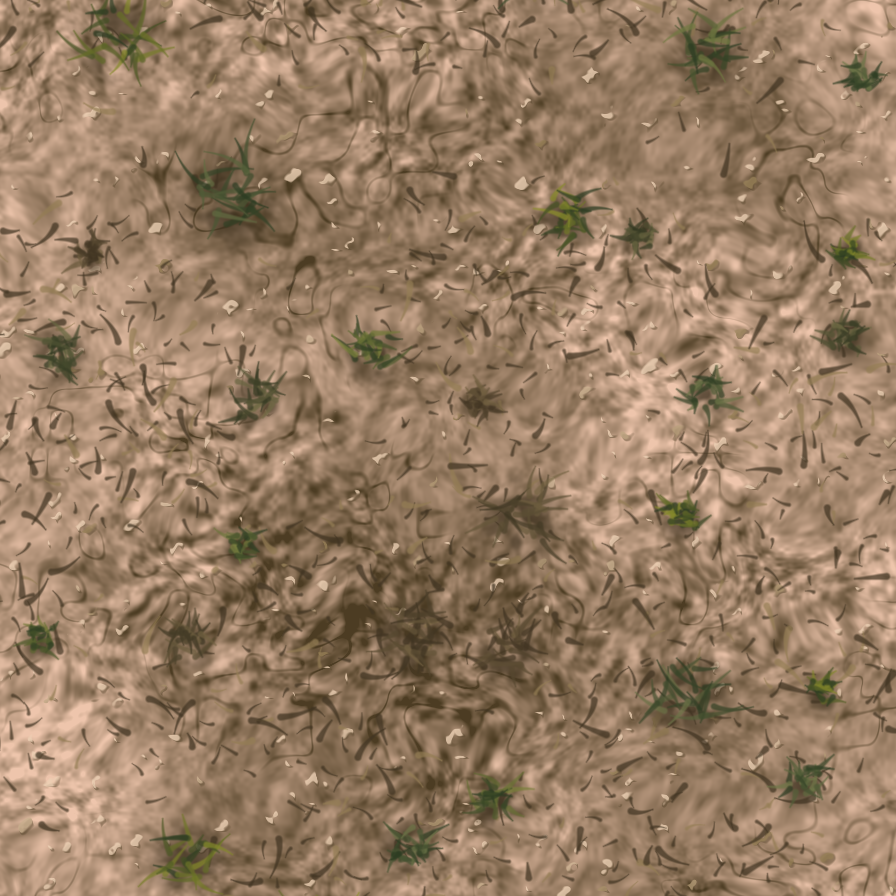
This texture is drawn by a WebGL 1 fragment shader. Its source:

```glsl
precision highp float;
// Dry sandy soil seen from above, with pebbles, plant litter and sparse grass.
// Layered noise sets the soil tone; jittered grids scatter curved strokes,
// stones and tufts, each tuft being a loop of bent tapering blades.

uniform vec2 u_resolution;

#define SOIL_LEVEL 0.59
#define PATCH_CONTRAST 1.35
#define GRAIN_CONTRAST 1.0
#define PEBBLE_GRID 42.0
#define PEBBLE_SHARE 0.20
#define LITTER_SHARE 0.60
#define TUFT_GRID 6.0
#define TUFT_SHARE 0.78
#define BLADES 22
#define BLUR 0.0016

const vec3 SOIL_DARK = vec3(0.35, 0.28, 0.18);
const vec3 SOIL_PALE = vec3(0.87, 0.72, 0.62);
const vec3 STONE = vec3(0.93, 0.82, 0.71);
const vec3 SHADOW = vec3(0.25, 0.20, 0.13);
const vec3 STRAW = vec3(0.58, 0.49, 0.33);
const vec3 DEEP_GREEN = vec3(0.17, 0.23, 0.13);
const vec3 SAGE = vec3(0.44, 0.47, 0.29);
const vec3 LIME = vec3(0.56, 0.57, 0.17);

float hash(vec2 p) {
  vec3 q = fract(p.xyx * 0.1031);
  q += dot(q, q.yzx + 33.33);
  return fract((q.x + q.y) * q.z);
}

vec2 hash2(vec2 p) {
  return vec2(hash(p), hash(p + vec2(71.0, 37.0)));
}

float noise(vec2 p) {
  vec2 i = floor(p), f = fract(p);
  f = f * f * (3.0 - 2.0 * f);
  return mix(mix(hash(i), hash(i + vec2(1, 0)), f.x),
             mix(hash(i + vec2(0, 1)), hash(i + vec2(1, 1)), f.x), f.y);
}

float fbm(vec2 p) {
  float sum = 0.0, gain = 0.53;
  for (int i = 0; i < 4; i++) {
    sum += gain * noise(p);
    p = mat2(1.6, 1.2, -1.2, 1.6) * p + 17.0;
    gain *= 0.5;
  }
  return sum;
}

float softEdge() { return max(BLUR, 0.75 / u_resolution.y); }

// Coverage of a tapering stroke that starts at the origin and bends sideways.
float stroke(vec2 d, vec2 reach, float bend, float width, float soft) {
  float along = clamp(dot(d, reach) / dot(reach, reach), 0.0, 1.0);
  vec2 spine = reach * along + vec2(-reach.y, reach.x) * bend * along * along;
  width *= 1.0 - 0.75 * along;
  return 1.0 - smoothstep(width - soft, width + soft, length(d - spine));
}

// Soil: broad patches, warped grains, side-lit relief and thin dark cracks.
vec3 soil(vec2 p) {
  vec2 warp = vec2(noise(p * 15.0), noise(p * 15.0 + 40.0)) - 0.5;
  vec2 g = p + 0.035 * warp;
  float broad = fbm(p * vec2(2.6, 3.4) + 5.0);
  float dust = smoothstep(0.32, 0.62, noise(p * vec2(4.0, 6.0) + 90.0));
  float grain = 0.45 * (noise(g * 44.0) - 0.5)
              + 0.48 * (noise(g.yx * 93.0 + 8.0) - 0.5)
              + 0.34 * (noise(g * 185.0 + 3.0) - 0.5);
  float relief = noise(g * 68.0) - noise(g * 68.0 + vec2(0.35, -0.45));
  float ridge = 1.0 - abs(2.0 * noise(g * 38.0 + 60.0) - 1.0);
  float crack = smoothstep(0.84, 1.0, ridge) * smoothstep(0.42, 0.68, noise(p * 9.0 + 20.0));
  float tone = SOIL_LEVEL + PATCH_CONTRAST * (broad - 0.5) + 0.14 * (p.y - 0.5);
  tone += GRAIN_CONTRAST * mix(0.55, 1.0, dust) * (grain + 0.6 * relief);
  tone -= 0.32 * crack;
  return mix(SOIL_DARK, SOIL_PALE, clamp(tone, -0.1, 1.12));
}

// Pale stones, each with a small shadow to its lower right.
vec3 addPebbles(vec2 p, vec3 color) {
  vec2 q = p * PEBBLE_GRID + 0.6 * (noise(p * 120.0) - 0.5), home = floor(q);
  float soft = softEdge() * PEBBLE_GRID;
  for (int j = -1; j <= 1; j++) for (int i = -1; i <= 1; i++) {
    vec2 cell = home + vec2(i, j);
    if (hash(cell + 11.0) > PEBBLE_SHARE) continue;
    vec2 d = q - cell - 0.2 - 0.6 * hash2(cell + 23.0);
    float r = hash(cell + 51.0);
    float radius = mix(0.10, 0.28, r * r);
    d.y *= 1.25;
    float dark = 1.0 - smoothstep(radius - soft, radius + soft, length(d - vec2(0.10, -0.12)));
    float lit = 1.0 - smoothstep(radius - soft, radius + soft, length(d));
    color = mix(color, SOIL_DARK, 0.5 * dark);
    color = mix(color, mix(STRAW, STONE, smoothstep(0.0, 0.35, hash(cell + 5.0))), 0.8 * lit);
  }
  return color;
}

// Short curved scraps of dead stem, denser in some places.
vec3 addLitter(vec2 p, float grid, vec3 color) {
  vec2 q = p * grid, home = floor(q);
  float soft = softEdge() * grid;
  for (int j = -1; j <= 1; j++) for (int i = -1; i <= 1; i++) {
    vec2 cell = home + vec2(i, j);
    float density = smoothstep(0.25, 0.7, noise(cell / grid * 6.0 + 30.0));
    if (hash(cell + grid) > LITTER_SHARE * density) continue;
    vec2 r = hash2(cell + 61.0);
    float angle = 6.283 * r.x;
    vec2 reach = vec2(cos(angle), sin(angle)) * mix(0.3, 0.85, r.y);
    vec2 d = q - cell - hash2(cell + 83.0);
    float cover = stroke(d, reach, 1.2 * (hash(cell + 97.0) - 0.5), 0.08, soft);
    vec3 tint = mix(SHADOW, STRAW, step(0.8, hash(cell + 7.0)));
    color = mix(color, tint, 0.72 * cover);
  }
  return color;
}

// Grass: a ragged shadow, then blades; each tuft is dry, sage or lush.
vec3 addTufts(vec2 p, vec3 color) {
  vec2 q = p * TUFT_GRID, home = floor(q);
  float soft = softEdge() * TUFT_GRID;
  float clump = smoothstep(0.3, 0.7, noise(q * 11.0));
  for (int j = -1; j <= 1; j++) for (int i = -1; i <= 1; i++) {
    vec2 cell = home + vec2(i, j);
    if (hash(cell + 131.0) > TUFT_SHARE) continue;
    float r = hash(cell + 151.0), lush = hash(cell + 173.0);
    float size = mix(0.17, 0.46, r * r);
    vec2 d = q - cell - 0.2 - 0.6 * hash2(cell + 191.0);
    if (length(d) > 1.5 * size) continue;
    float shade = 1.0 - smoothstep(0.1, 1.0, length(d + vec2(0.0, 0.03)) / size);
    color = mix(color, SHADOW, shade * (0.2 + 0.6 * clump));
    vec3 tip = mix(SAGE, LIME, smoothstep(0.55, 0.85, lush));
    vec3 base = mix(SHADOW, DEEP_GREEN, smoothstep(0.2, 0.5, lush));
    tip = mix(STRAW * 0.8, tip, smoothstep(0.25, 0.5, lush));
    for (int k = 0; k < BLADES; k++) {
      vec2 id = cell * 29.0 + float(k) * vec2(3.0, 7.0);
      vec2 v = hash2(id), root = (hash2(id + 211.0) - 0.5) * size * 0.9;
      float angle = 6.283 * (float(k) + v.x) / float(BLADES);
      vec2 reach = vec2(cos(angle), 0.85 * sin(angle) + 0.15) * size * mix(0.3, 0.75, v.y);
      float cover = stroke(d - root, reach, v.x - 0.5, 0.02, soft);
      float light = hash(id + 233.0);
      color = mix(color, mix(base, tip, light * light), 0.72 * cover);
    }
  }
  return color;
}

void main() {
  vec2 p = gl_FragCoord.xy / u_resolution.y;
  vec3 color = addPebbles(p, soil(p));
  color = addLitter(p, 40.0, color);
  color = addLitter(p, 21.0, color);
  gl_FragColor = vec4(addTufts(p, color), 1.0);
}
```
